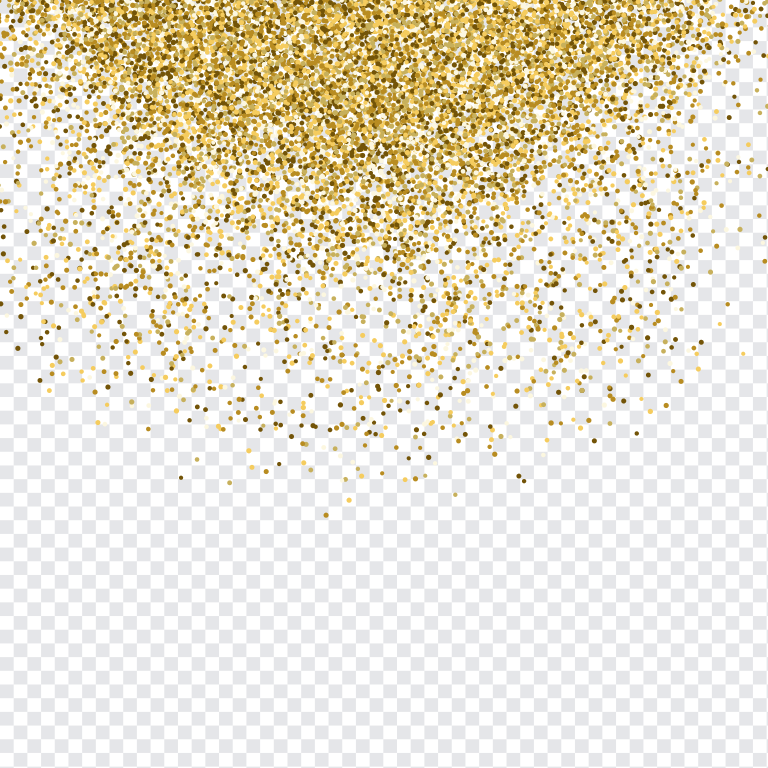
A WebGL 1 fragment shader for this background:

```glsl
precision highp float;
// Gold confetti falling from the top edge over a pale grey checkerboard.

uniform vec2 u_resolution;

#define CHECKER_COUNT 56.1   // squares across the canvas
#define DOT_GRID 128.0       // scatter cells across the canvas
#define DOT_RADIUS 0.0031
#define LAYERS 4
#define CORE_DENSITY 0.78    // chance of a dot per cell in the thick drift
#define FALL_DENSITY 0.15    // chance of a dot per cell in the loose fall
#define CORE_DEPTH 0.33
#define FALL_DEPTH 0.69
#define DRIFT_CENTER 0.47

// Three random values from a cell and a layer
vec3 hash3(vec3 p) {
  p = fract(p * vec3(0.1031, 0.1030, 0.0973));
  p += dot(p, p.yxz + 33.33);
  return fract((p.xxy + p.yxx) * p.zyx);
}

float valueNoise(vec2 p) {
  vec2 i = floor(p), f = fract(p);
  f = f * f * (3.0 - 2.0 * f);
  float a = hash3(vec3(i, 71.0)).x;
  float b = hash3(vec3(i + vec2(1.0, 0.0), 71.0)).x;
  float c = hash3(vec3(i + vec2(0.0, 1.0), 71.0)).x;
  float d = hash3(vec3(i + vec2(1.0, 1.0), 71.0)).x;
  return mix(mix(a, b, f.x), mix(c, d, f.x), f.y);
}

// Dot probability: a thick bowl at the top and a thinner fall below it
float dotDensity(vec2 p) {
  float depth = 1.0 - p.y;
  float side = abs(p.x - DRIFT_CENTER);
  float clump = valueNoise(p * 17.0) - 0.5;
  float bowl = pow(side / 0.54, 1.5) + depth / CORE_DEPTH + 0.3 * clump;
  float core = 1.0 - smoothstep(0.35, 1.2, bowl);
  float reach = depth + 0.7 * side * side;
  float fall = 1.0 - smoothstep(0.33, FALL_DEPTH, reach);
  fall *= mix(1.0, 0.2, smoothstep(0.34, 0.52, side));
  return CORE_DENSITY * core + FALL_DENSITY * fall * (1.0 + 0.9 * clump);
}

vec3 dotColor(float pick) {
  vec3 color = vec3(0.45, 0.33, 0.03);                       // bronze
  color = mix(color, vec3(0.72, 0.55, 0.13), step(0.20, pick)); // old gold
  color = mix(color, vec3(0.78, 0.69, 0.36), step(0.45, pick)); // khaki
  color = mix(color, vec3(0.96, 0.80, 0.37), step(0.62, pick)); // yellow
  return mix(color, vec3(0.99, 0.97, 0.88), step(0.84, pick));  // cream
}

vec3 checkerboard(vec2 p, float pixel) {
  vec2 q = vec2(p.x, 1.0 - p.y) * CHECKER_COUNT;
  // Signed triangle waves change sign at each square edge
  vec2 wave = 0.5 - abs(mod(q - 0.5, 2.0) - 1.0);
  vec2 s = clamp(wave / (pixel * CHECKER_COUNT) * 2.0, -1.0, 1.0);
  return mix(vec3(1.0), vec3(0.898, 0.902, 0.912), 0.5 + 0.5 * s.x * s.y);
}

void main() {
  float pixel = 1.0 / min(u_resolution.x, u_resolution.y);
  vec2 p = gl_FragCoord.xy / u_resolution;
  vec3 color = checkerboard(p, pixel);

  // Overlapping layers of jittered dots, including neighbouring cells
  for (int layer = 0; layer < LAYERS; layer++) {
    float seed = float(layer) * 13.7 + 3.1;
    vec2 offset = vec2(0.37, 0.61) * float(layer);
    vec2 home = floor(p * DOT_GRID + offset);
    for (int y = -1; y <= 1; y++) {
      for (int x = -1; x <= 1; x++) {
        vec2 cell = home + vec2(float(x), float(y));
        vec3 place = hash3(vec3(cell, seed));
        vec3 look = hash3(vec3(cell + 19.0, seed + 47.3));
        vec2 center = (cell + place.xy - offset) / DOT_GRID;
        float radius = DOT_RADIUS * mix(0.85, 1.1, look.y);
        float dist = length(p - center) - radius;
        if (dist < pixel && place.z < dotDensity(center)) {
          float cover = clamp(0.5 - dist / pixel, 0.0, 1.0);
          color = mix(color, dotColor(look.x), cover);
        }
      }
    }
  }
  gl_FragColor = vec4(color, 1.0);
}
```
